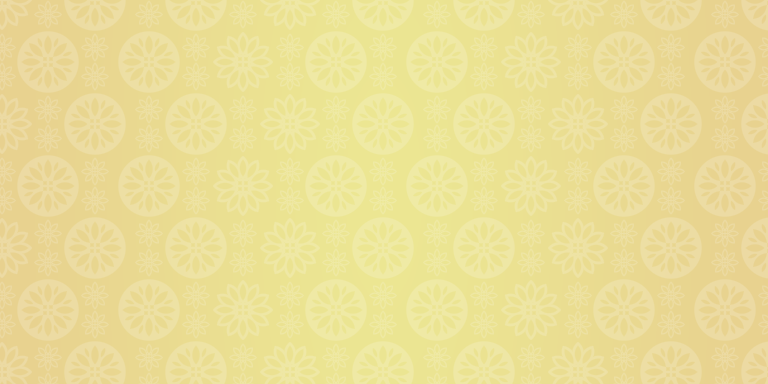
Write a Shadertoy shader that draws this pattern.

```glsl
// Pale blossom medallions and sprigs in staggered rows on a golden gradient.

const float TAU = 6.2831853;
const float HEIGHT = 384.0;      // design units per canvas height
const float PERIOD = 288.0;      // width of one repeat: six columns
const float ROW_STEP = 62.0;
const float FIRST_COLUMN = 48.0;

float coverage(float d, float pixel) {
    return clamp(0.5 - d / pixel, 0.0, 1.0);
}

// Fold the plane into one of n equal sectors around +y.
vec2 foldSectors(vec2 p, float n, float turn) {
    float sector = TAU / n;
    float a = mod(atan(p.x, p.y) + turn + 0.5 * sector, sector) - 0.5 * sector;
    return length(p) * vec2(sin(a), cos(a));
}

// Pointed leaf along y, made from two crossing arcs.
float leaf(vec2 p, float halfLength, float halfWidth) {
    float radius = (halfLength * halfLength + halfWidth * halfWidth) / (2.0 * halfWidth);
    vec2 q = abs(p);
    float arc = length(q + vec2(radius - halfWidth, 0.0)) - radius;
    return q.y > halfLength ? max(arc, length(q - vec2(0.0, halfLength))) : arc;
}

float box(vec2 p, float halfSize) {
    vec2 q = abs(p) - halfSize;
    return length(max(q, 0.0)) + min(max(q.x, q.y), 0.0);
}

// Four small windows at the heart of a blossom.
float heart(vec2 p) {
    return box(abs(p) - 3.0, 1.7);
}

// Open flower with outlined petals, outer radius about 30.
float blossom(vec2 p, float petals, float halfWidth) {
    vec2 q = foldSectors(p, petals, 0.0);
    float outline = abs(leaf(q - vec2(0.0, 18.0), 10.5, halfWidth)) - 1.4;
    float core = max(length(p) - 8.0, -heart(p));
    return min(outline, core);
}

// Round medallion with leaves cut out of it.
float medallion(vec2 p) {
    vec2 q = foldSectors(p, 8.0, 0.0);
    vec2 between = foldSectors(p, 8.0, TAU / 16.0);
    float cut = leaf(q - vec2(0.0, 17.0), 9.5, 3.7);
    cut = min(cut, leaf(between - vec2(0.0, 21.0), 5.0, 1.7));
    cut = min(cut, heart(p));
    return max(length(p) - 30.7, -cut);
}

// Staggered rows: medallion, medallion, blossom, with sprig pairs between.
float ornament(vec2 p) {
    float row = floor(p.y / ROW_STEP + 0.5);
    float y = p.y - row * ROW_STEP;
    float rowParity = mod(row, 2.0);
    float d = 1e3;
    for (int i = 0; i < 6; i++) {
        float pairIndex = float(i / 2);
        float columnParity = float(i % 2);
        float center = FIRST_COLUMN + 101.0 * pairIndex
                     - 7.0 * step(2.0, pairIndex) + 47.0 * columnParity;
        float x = mod(p.x - center + 0.5 * PERIOD, PERIOD) - 0.5 * PERIOD;
        vec2 local = vec2(x, y);
        float motif;
        if (rowParity == columnParity) {
            vec2 sprig = vec2(x, abs(y) - 14.5);
            motif = blossom(sprig / 0.46, 8.0, 5.0) * 0.46;
        } else if (pairIndex > 1.5) {
            motif = blossom(local, 12.0, 4.6);
        } else {
            motif = medallion(local);
        }
        d = min(d, motif);
    }
    return d;
}

// Yellow middle falling to warm tan at the sides.
vec3 ground(vec2 uv) {
    vec2 offset = (uv - 0.5) * vec2(2.0, 0.35);
    float fade = smoothstep(0.0, 1.08, length(offset));
    return mix(vec3(0.924, 0.902, 0.572), vec3(0.908, 0.820, 0.560), fade);
}

void mainImage(out vec4 fragColor, in vec2 fragCoord) {
    float pixel = HEIGHT / iResolution.y;
    vec2 p = fragCoord * pixel;
    p.y = HEIGHT - p.y;          // rows counted from the top edge

    vec3 color = ground(fragCoord / iResolution.xy);
    float ink = coverage(ornament(p), pixel * 1.2);
    color = mix(color, vec3(1.0), 0.18 * ink);
    fragColor = vec4(color, 1.0);
}
```
